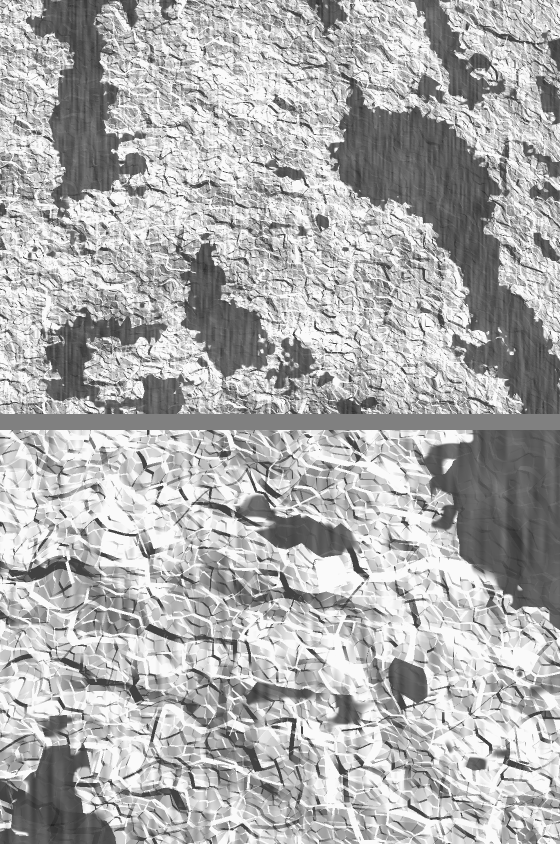
Top, the full canvas; bottom, a detail of the centre.
Give the GLSL for this texture, as a Shadertoy shader.

```glsl
// Sunlit rocky cliff in grey tones: cracked, tilted facets at several
// scales are lit from the upper right, and jagged shadow pockets run down
// the left side and diagonally across the right. Fine upright grain on top.

const vec2 LIGHT_DIR = vec2(0.6, 0.8);
const float LIT_TONE = 0.79;
const float SHADE_TONE = 0.345;

// Sine-free hash: two random values in 0..1
vec2 hash2(vec2 p) {
    vec3 a = fract(p.xyx * vec3(0.1031, 0.1030, 0.0973));
    a += dot(a, a.yzx + 33.33);
    return fract((a.xx + a.yz) * a.zy);
}

// Smooth value noise, 0..1
float noise(vec2 p) {
    vec2 cell = floor(p);
    vec2 f = fract(p);
    f = f * f * (3.0 - 2.0 * f);
    float low = mix(hash2(cell).x, hash2(cell + vec2(1, 0)).x, f.x);
    float high = mix(hash2(cell + vec2(0, 1)).x, hash2(cell + vec2(1, 1)).x, f.x);
    return mix(low, high, f.y);
}

float twoOctaves(vec2 p) {
    return 0.65 * noise(p) + 0.35 * noise(p * 2.6 + 17.3);
}

// Nearest cellular facet: centre in xy, height of its tilted plane in z
vec3 facet(vec2 p) {
    vec2 base = floor(p);
    vec2 centre = p;
    vec2 id = base;
    float best = 9.0;
    for (int y = -1; y <= 1; y++) {
        for (int x = -1; x <= 1; x++) {
            vec2 cell = base + vec2(x, y);
            vec2 c = cell + hash2(cell);
            float d = dot(p - c, p - c);
            if (d < best) {
                best = d;
                centre = c;
                id = cell;
            }
        }
    }
    vec2 tilt = hash2(id + 31.0) - 0.5;
    float height = 0.5 * hash2(id + 73.0).x + 2.5 * dot(p - centre, tilt);
    return vec3(centre, height);
}

// Light on one layer of facets: height drop towards the sun
float facetLight(vec2 p, vec2 scale) {
    vec2 q = p * scale;
    return facet(q).z - facet(q + 0.18 * LIGHT_DIR).z;
}

// Rock layers bend downwards to the right
vec2 bendStrata(vec2 p) {
    float reach = max(p.x - 0.5, 0.0);
    return vec2(p.x, p.y + 0.3 * reach * reach);
}

float relief(vec2 p) {
    float light = 0.5 * facetLight(p, vec2(9.0, 13.0));
    light += 0.8 * facetLight(p + 3.1, vec2(24.0, 33.0));
    light += 0.9 * facetLight(p + 5.7, vec2(56.0, 74.0));
    light += 0.6 * facetLight(p + 8.3, vec2(120.0, 135.0));
    return light;
}

// Shadow pockets: 1 in shade, 0 in sun
float shadowMask(vec2 p) {
    // Snap to small stones so that the outline is jagged
    const float STONES = 48.0;
    vec2 s = mix(p, facet(p * STONES).xy / STONES, 0.75);
    float lean = 0.55 * smoothstep(0.45, 1.1, s.x) * (s.y - 0.5);
    float pockets = twoOctaves(vec2(s.x + lean, s.y) * vec2(9.0, 4.2) + 2.4);

    // Denser in a left gully and along a falling right band
    float gully = (s.x - 0.19) / 0.10;
    float band = (s.y - 0.82 + 1.2 * (s.x - 0.87)) / 0.22;
    float rightSide = smoothstep(0.7, 0.9, s.x);
    pockets += 0.18 * exp(-gully * gully);
    pockets += 0.16 * exp(-band * band) * rightSide;

    // Flat shadows below ledges
    float ledges = twoOctaves(bendStrata(s) * vec2(6.0, 15.0) + 41.0) - 0.07;
    float crumble = 0.12 * (noise(p * 85.0) - 0.5);
    return smoothstep(-0.012, 0.012, max(pockets, ledges) + crumble - 0.68);
}

float cliffTone(vec2 p) {
    vec2 warp = vec2(noise(p * 34.0), noise(p * 34.0 + 57.0)) - 0.5;
    vec2 rock = bendStrata(p) + 0.014 * warp;
    float light = relief(rock);
    float grain = noise(p * vec2(230.0, 26.0)) - 0.5;
    float stain = twoOctaves(p * vec2(5.0, 6.0) + 9.0) - 0.5;

    float lit = LIT_TONE + 0.68 * light + 0.26 * grain + 0.4 * stain;
    float shade = SHADE_TONE + 0.05 * light + 0.16 * grain + 0.12 * stain;
    return mix(clamp(lit, 0.26, 0.98), shade, shadowMask(p + 0.01 * warp));
}

void mainImage(out vec4 fragColor, in vec2 fragCoord) {
    // Average four samples to smooth the edges
    float tone = 0.0;
    for (int i = 0; i < 4; i++) {
        vec2 offset = vec2(i % 2, i / 2) * 0.5 - 0.25;
        tone += cliffTone((fragCoord + offset) / iResolution.y);
    }
    fragColor = vec4(vec3(tone * 0.25), 1.0);
}
```
